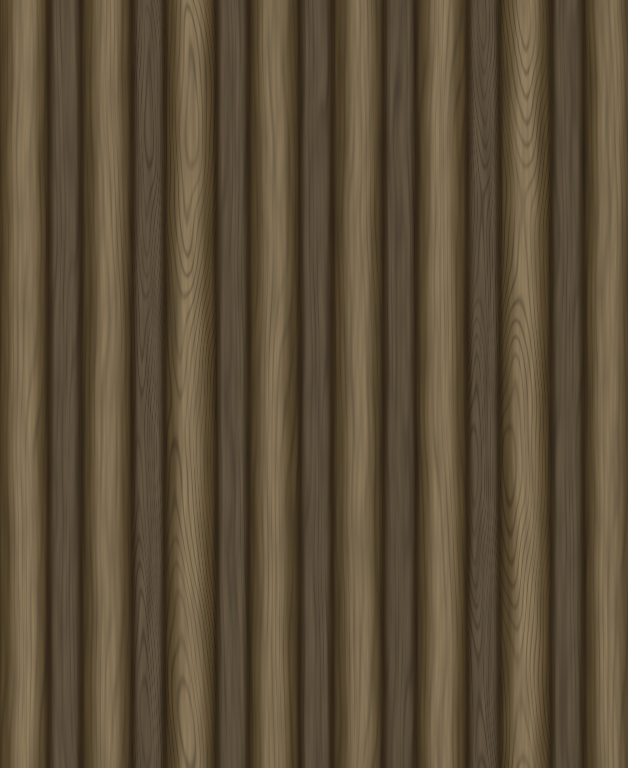
Reproduce this texture procedurally as a Shadertoy shader.

```glsl
const float REPEATS = 7.5;        // slat and recess pairs across
const float START = -0.004;       // left edge of the first slat
const float SLAT_SHARE = 0.61;    // slat width within one pair
const float SLAT_RINGS = 8.0;
const float RECESS_RINGS = 5.0;
const float RING_DEPTH = 0.13;
const float FIGURE_DEPTH = 0.22;
const float FIBRE_DEPTH = 0.16;
const vec2 FIBRE_SCALE = vec2(170.0, 10.0);
const vec3 GROOVE = vec3(0.19, 0.145, 0.09);
const vec3 FLANK = vec3(0.295, 0.24, 0.15);
const vec3 CREST = vec3(0.49, 0.425, 0.32);
const vec3 RECESS = vec3(0.335, 0.288, 0.222);
const float TAU = 6.2831853;

float hash(float n) { return fract(sin(n * 12.9898 + 4.1) * 43758.5453); }

vec2 hash2(vec2 c) {
    return fract(sin(vec2(dot(c, vec2(127.1, 311.7)), dot(c, vec2(269.5, 183.3)))) * 43758.5453);
}

// Distance to the nearest scattered point
float cellular(vec2 p) {
    vec2 cell = floor(p), f = fract(p);
    float nearest = 2.0;
    for (int j = -1; j <= 1; j++)
        for (int i = -1; i <= 1; i++) {
            vec2 o = vec2(i, j);
            nearest = min(nearest, length(o + hash2(cell + o) - f));
        }
    return nearest;
}

// Slow sideways drift of the grain along a board
float sway(float y, float seed) {
    float phase = TAU * hash(seed);
    return 0.55 * sin(y * 7.0 + phase) + 0.3 * sin(y * 15.0 + phase * 2.3)
         + 0.15 * sin(y * 33.0 + phase * 3.7);
}

// Ring count of a straight-grained board
float straightRings(float u, float y, float rings, float seed) {
    float spread = 1.0 + 0.2 * sin(y * 5.0 + seed);
    return u * rings * spread + 0.6 * sway(y, seed) + 0.5 * sin(u * 9.0 + seed + y * 4.0);
}

// Ring count of a figured board: ovals around knots, arches between them
float figuredRings(float u, float y, float group, float seed) {
    float knot = 0.85 - 0.45 * group;
    float period = 0.8 - 0.2 * group;
    float axis = 0.36 + 0.16 * sin(TAU * (y - 0.6));
    float x = u - axis + 0.02 * sway(y * 2.0, seed);
    float arch = 14.0 * x * x / (0.35 + abs(x));
    return arch * 1.3 - 3.3 * cos(TAU * (y - knot) / period)
         + 0.2 * sin(y * 41.0 + u * 5.0) + 0.15 * sin(u * 17.0 + y * 23.0);
}

void mainImage(out vec4 fragColor, in vec2 fragCoord) {
    vec2 uv = fragCoord / iResolution.xy;
    float across = (uv.x - START) * REPEATS;
    float pair = floor(across), within = across - pair;

    // Position inside the current board
    bool isSlat = within < SLAT_SHARE;
    float u = isSlat ? within / SLAT_SHARE : (within - SLAT_SHARE) / (1.0 - SLAT_SHARE);
    float seed = pair * 2.0 + (isSlat ? 1.0 : 0.0);
    float drift = sway(uv.y, seed);
    float rim = min(u, 1.0 - u);

    // Rounded slat or flat recess, both ending in the groove
    vec3 color;
    if (isSlat) {
        float lean = 0.03 * drift + 0.06 * (hash(seed + 9.0) - 0.5);
        float bulge = 0.5 - abs(u + lean - 0.5);
        color = mix(GROOVE, FLANK, smoothstep(0.0, 0.11, rim));
        color = mix(color, CREST, smoothstep(0.09, 0.41, bulge) * smoothstep(0.02, 0.14, rim));
    } else {
        color = mix(GROOVE, RECESS, smoothstep(0.0, 0.24, rim));
    }

    // Growth rings, figured on one slat and one recess in every four
    bool figured = mod(pair, 4.0) == (isSlat ? 2.0 : 1.0);
    float rings = figured ? figuredRings(u, uv.y, floor(pair / 4.0), seed)
                          : straightRings(u, uv.y, isSlat ? SLAT_RINGS : RECESS_RINGS, seed);
    float resolved = 1.0 - smoothstep(0.3, 0.8, fwidth(rings));
    float line = pow(0.5 + 0.5 * sin(TAU * rings), 4.0) - 0.27;
    float depth = figured ? FIGURE_DEPTH : RING_DEPTH;
    color *= 1.0 - depth * line * resolved * (0.75 + 0.25 * sin(uv.y * 19.0 + u * 6.0 + seed));

    // Fine fibres and broad tonal streaks
    vec2 fibre = vec2(uv.x + 0.004 * drift, uv.y) * FIBRE_SCALE;
    color *= 1.0 + FIBRE_DEPTH * (0.5 - cellular(fibre));
    color *= 1.0 + 0.035 * sin(u * 13.0 + 2.0 * drift + seed) * sin(uv.y * 5.0 + seed * 1.7);
    color *= 1.0 + 0.06 * (hash(seed + 3.0) - 0.5);

    fragColor = vec4(color, 1.0);
}
```
